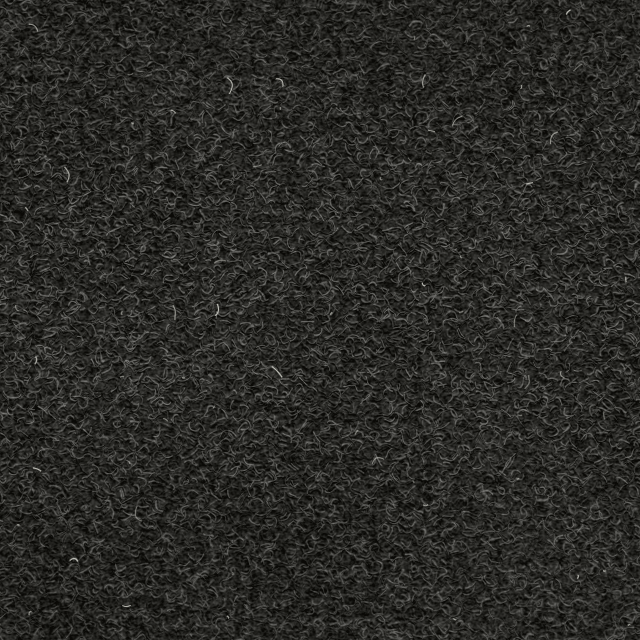
Write a WebGL 1 fragment shader that draws this texture.

```glsl
precision highp float;
// Dark felted cloth: matted curly fibres, fine grain and a few stray pale lint hairs.

uniform vec2 u_resolution;

// Tones
const float BASE_SHADE = 0.135;
const float MIN_SHADE = 0.035;
const vec3 WARM_TINT = vec3(0.003, 0.002, -0.011);
const vec3 LINT_COLOR = vec3(0.76, 0.76, 0.73);

// Grain: cells across the canvas and strength
const float CLUMP_CELLS = 47.0;
const float GRAIN_CELLS = 127.0;
const float FINE_CELLS = 233.0;
const float CLUMP_AMOUNT = 0.09;
const float GRAIN_AMOUNT = 0.14;
const float FINE_AMOUNT = 0.10;
const float FORESHORTEN = 1.25;

// Fibres, in canvas units
const vec2 FIBRE_CELLS = vec2(64.0, 80.0);
const int FIBRE_LAYERS = 3;
const float FIBRE_HALF_WIDTH = 0.0011;
const float FIBRE_SPREAD = 2.5;
const float FIBRE_DIM = 0.05;
const float FIBRE_BRIGHT = 0.29;
const float SHADOW_AMOUNT = 0.07;
const vec2 SHADOW_OFFSET = vec2(0.0004, 0.0024);
const float CURL_CELLS = 60.0;
const float CURL_AMOUNT = 0.005;

// Lint
const float LINT_CELLS = 13.0;
const float LINT_CHANCE = 0.34;
const float LINT_HALF_WIDTH = 0.0009;

// Focus band
const float FOCUS_HEIGHT = 0.52;
const float BLUR_SHARP = 0.0012;
const float BLUR_SOFT = 0.0021;

vec2 hash2(vec2 p) {
  vec3 q = fract(p.xyx * vec3(0.1031, 0.1030, 0.0973));
  q += dot(q, q.yzx + 33.33);
  return fract((q.xx + q.yz) * q.zy);
}

vec2 gradient(vec2 cell) {
  float angle = 6.2832 * hash2(cell).x;
  return vec2(cos(angle), sin(angle));
}

float gradientNoise(vec2 p) {
  vec2 i = floor(p), f = fract(p);
  vec2 u = f * f * f * (f * (f * 6.0 - 15.0) + 10.0);
  vec2 e = vec2(1.0, 0.0);
  float low = mix(dot(gradient(i), f), dot(gradient(i + e), f - e), u.x);
  float high = mix(dot(gradient(i + e.yx), f - e.yx),
                   dot(gradient(i + 1.0), f - 1.0), u.x);
  return mix(low, high, u.y);
}

// Coverage of a parabolic hair centred on the origin
float strand(vec2 p, float angle, float halfLength, float bend, float halfWidth, float blur) {
  float c = cos(angle), s = sin(angle);
  vec2 q = vec2(c * p.x + s * p.y, c * p.y - s * p.x);
  float t = clamp(q.x / halfLength, -1.0, 1.0);
  q.y -= bend * halfLength * (t * t - 0.3);
  q.y /= sqrt(1.0 + 4.0 * bend * bend * t * t);
  float d = length(vec2(q.x - t * halfLength, q.y));
  return 1.0 - smoothstep(halfWidth - blur, halfWidth + blur, d);
}

// x: brightest fibre, y: deepest shadow beneath fibres
vec2 fibreLayer(vec2 p, float seed, float blur) {
  vec2 home = floor(p * FIBRE_CELLS);
  vec2 result = vec2(0.0);
  for (int y = -1; y <= 1; y++) {
    for (int x = -1; x <= 1; x++) {
      vec2 cell = home + vec2(float(x), float(y));
      vec2 shape = hash2(cell + seed + 31.7);
      vec2 look = hash2(cell + seed + 77.3);
      vec2 offset = p - (cell + hash2(cell + seed)) / FIBRE_CELLS;
      float angle = (shape.x - 0.5) * FIBRE_SPREAD;
      float halfLength = mix(0.004, 0.0095, shape.y);
      float bend = (look.x - 0.5) * 1.5;
      float tone = mix(FIBRE_DIM, FIBRE_BRIGHT, look.y * look.y);
      float lit = strand(offset, angle, halfLength, bend, FIBRE_HALF_WIDTH, blur);
      float shade = strand(offset + SHADOW_OFFSET, angle, halfLength, bend, FIBRE_HALF_WIDTH, blur);
      result = max(result, vec2(lit * tone, shade));
    }
  }
  return result;
}

float lint(vec2 p, float blur) {
  vec2 cell = floor(p * LINT_CELLS);
  vec2 shape = hash2(cell + 211.0), look = hash2(cell + 137.0);
  vec2 centre = (cell + mix(vec2(0.2), vec2(0.8), hash2(cell + 59.0))) / LINT_CELLS;
  float halfLength = mix(0.001, 0.012, shape.y * shape.y);
  float hair = strand(p - centre, shape.x * 3.1416, halfLength, look.y - 0.5, LINT_HALF_WIDTH, blur);
  return hair * step(look.x, LINT_CHANCE) * mix(0.45, 1.0, fract(look.y * 7.0));
}

void main() {
  float pixel = 1.0 / min(u_resolution.x, u_resolution.y);
  vec2 p = gl_FragCoord.xy * pixel;
  float defocus = smoothstep(0.12, 0.55, abs(p.y - FOCUS_HEIGHT));
  float blur = max(mix(BLUR_SHARP, BLUR_SOFT, defocus), 0.7 * pixel);

  // Matted ground
  vec2 g = p * vec2(1.0, FORESHORTEN);
  float grain = CLUMP_AMOUNT * gradientNoise(g * CLUMP_CELLS)
              + GRAIN_AMOUNT * gradientNoise(g * GRAIN_CELLS + 17.3)
              + FINE_AMOUNT * gradientNoise(g * FINE_CELLS + 41.9);
  float drift = 0.03 * gradientNoise(p * 3.0 + 5.2) - 0.012 * defocus;

  // Curled fibres over their own shadows
  vec2 curl = vec2(gradientNoise(p * CURL_CELLS), gradientNoise(p * CURL_CELLS + 93.1));
  vec2 fibres = vec2(0.0);
  for (int i = 0; i < FIBRE_LAYERS; i++) {
    float layer = float(i);
    vec2 shifted = p + curl * CURL_AMOUNT + layer * vec2(0.0053, 0.0041);
    fibres = max(fibres, fibreLayer(shifted, layer * 101.0, blur));
  }
  float shade = BASE_SHADE + grain + drift + fibres.x - SHADOW_AMOUNT * fibres.y;

  vec3 color = vec3(max(shade, MIN_SHADE)) + WARM_TINT;
  color = mix(color, LINT_COLOR, lint(p + curl * 0.002, max(0.0009, 0.7 * pixel)));
  gl_FragColor = vec4(color, 1.0);
}
```
